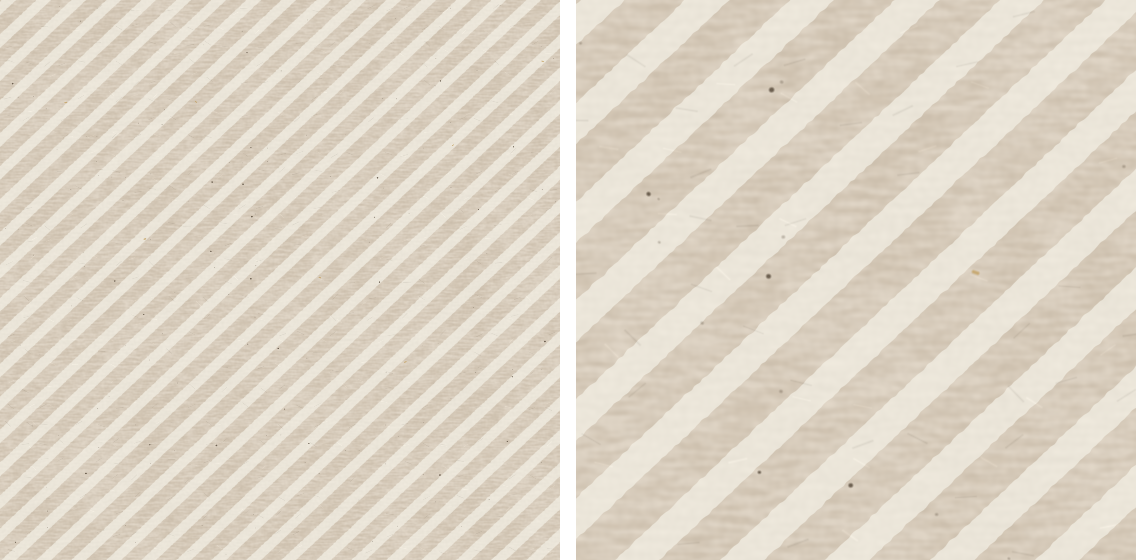
Left: the whole. Right: its middle third, enlarged.
Reproduce this pattern procedurally as a three.js fragment shader.

```glsl
// Cream diagonal stripes on warm beige recycled paper, seamless on all sides.
// Whole-number stripe counts set the slope; wrapping gradient noise makes the
// grain, and hashed cells scatter short fibres and tiny specks.

varying vec2 vUv;

const vec2 STRIPES = vec2(16.0, 17.0);   // repeats across and up
const float LIGHT_SHARE = 0.42;          // light part of one repeat
const float LIGHT_CENTRE = 0.25;         // its place within the repeat
const vec3 CREAM = vec3(0.922, 0.900, 0.852);
const vec3 BEIGE_DARK = vec3(0.826, 0.776, 0.706);
const vec3 BEIGE_LIGHT = vec3(0.854, 0.812, 0.752);
const vec3 SPECK_BROWN = vec3(0.32, 0.27, 0.21);
const vec3 SPECK_OCHRE = vec3(0.76, 0.62, 0.36);

vec2 hash2(vec2 p, float seed) {
  vec3 q = fract(vec3(p.xyx + seed) * vec3(0.1031, 0.1030, 0.0973));
  q += dot(q, q.yzx + 33.33);
  return fract((q.xx + q.yz) * q.zy);
}

float cornerSlope(vec2 cell, vec2 offset, vec2 period, float seed) {
  float angle = 6.28319 * hash2(mod(cell, period), seed).x;
  return dot(vec2(cos(angle), sin(angle)), offset);
}

// Gradient noise that wraps after period cells, roughly -0.7 to 0.7.
float wrapNoise(vec2 uv, vec2 period, float seed) {
  vec2 p = uv * period;
  vec2 i = floor(p);
  vec2 f = p - i;
  vec2 w = f * f * f * (f * (f * 6.0 - 15.0) + 10.0);
  vec2 e = vec2(1.0, 0.0);
  float low = mix(cornerSlope(i, f, period, seed),
                  cornerSlope(i + e.xy, f - e.xy, period, seed), w.x);
  float high = mix(cornerSlope(i + e.yx, f - e.yx, period, seed),
                   cornerSlope(i + e.xx, f - e.xx, period, seed), w.x);
  return mix(low, high, w.y);
}

// Coverage of the light stripe; phase counts repeats.
float stripe(float phase, float centre, float share) {
  float blur = max(fwidth(phase), 0.001);
  float d = abs(fract(phase - centre + 0.5) - 0.5) - 0.5 * share;
  return 1.0 - smoothstep(-0.5 * blur, 0.5 * blur, d);
}

float segmentDistance(vec2 p, vec2 halfSpan) {
  float t = clamp(dot(p, halfSpan) / dot(halfSpan, halfSpan), -1.0, 1.0);
  return length(p - halfSpan * t);
}

// One randomly placed dash per chosen cell; zero reach gives round dots.
float scatter(vec2 uv, float cells, float chance, float reach, float radius,
              float seed) {
  vec2 p = uv * cells;
  vec2 cell = mod(floor(p), cells);
  vec2 place = mix(vec2(0.35), vec2(0.65), hash2(cell, seed));
  vec2 traits = hash2(cell, seed + 17.0);
  float angle = (hash2(cell, seed + 41.0).x - 0.5) * 1.6;
  vec2 halfSpan = (reach + 0.0001) * vec2(cos(angle), sin(angle));
  float d = segmentDistance((fract(p) - place) / cells, halfSpan);
  float size = radius * mix(0.6, 1.3, traits.y);
  float blur = 0.0009;
  return step(traits.x, chance) * (1.0 - smoothstep(size - blur, size + blur, d));
}

void main() {
  vec2 uv = vUv;

  // Paper grain: broad clouds, sideways weave and fine tooth.
  float clouds = wrapNoise(uv, vec2(9.0), 3.0)
               + 0.7 * wrapNoise(uv, vec2(34.0, 42.0), 11.0);
  float weave = wrapNoise(uv, vec2(38.0, 230.0), 23.0)
              + 0.7 * wrapNoise(uv, vec2(90.0, 256.0), 37.0);
  float tooth = wrapNoise(uv, vec2(210.0), 53.0);

  // Printed stripes with slightly rough ink edges.
  float phase = dot(uv, STRIPES * vec2(1.0, -1.0)) + 0.025 * tooth;
  float light = stripe(phase, LIGHT_CENTRE, LIGHT_SHARE);
  float tone = clamp(0.5 + 0.6 * clouds + 0.9 * weave, 0.0, 1.0);
  vec3 colour = mix(mix(BEIGE_DARK, BEIGE_LIGHT, tone), CREAM, light);
  colour += mix(0.022, 0.012, light) * (weave + tooth) + 0.006 * clouds;

  // Faint fibres, some darker and some paler than the sheet.
  float darkFibre = scatter(uv, 31.0, 0.30, 0.006, 0.0004, 61.0);
  float paleFibre = scatter(uv, 27.0, 0.30, 0.005, 0.0004, 83.0);
  colour += 0.035 * paleFibre - 0.06 * darkFibre;

  // Sparse specks of bark and straw.
  float brown = scatter(uv, 17.0, 0.11, 0.0, 0.0011, 101.0);
  float dust = scatter(uv, 43.0, 0.06, 0.0, 0.0007, 127.0);
  float ochre = scatter(uv, 13.0, 0.05, 0.0012, 0.0011, 149.0);
  colour = mix(colour, SPECK_BROWN, max(0.8 * brown, 0.3 * dust));
  colour = mix(colour, SPECK_OCHRE, 0.75 * ochre);

  gl_FragColor = vec4(colour, 1.0);
}
```
